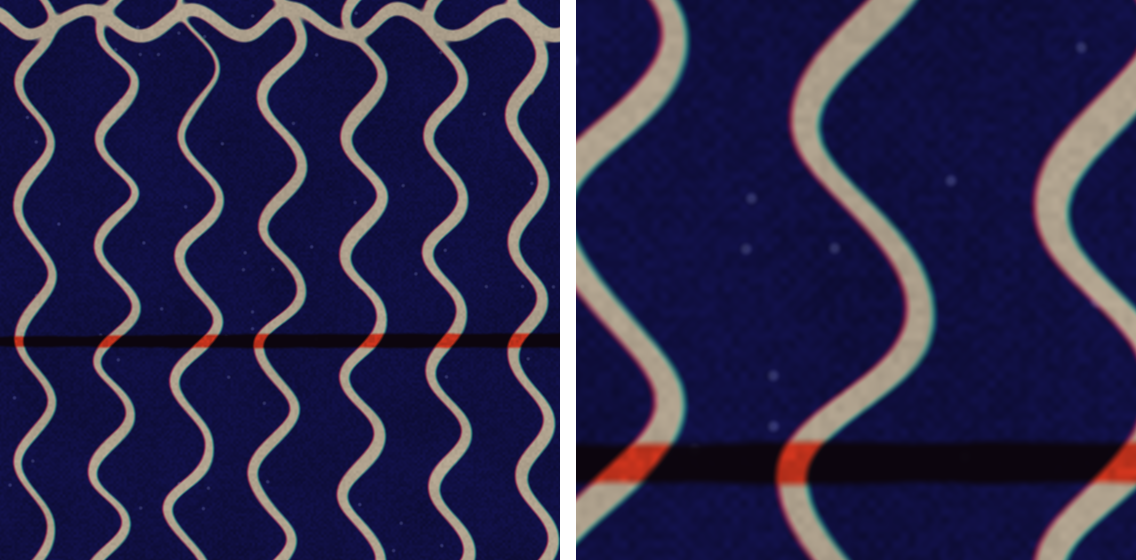
Left, the full canvas; right, a detail of the centre.
Write a Shadertoy shader that draws this pattern.

```glsl
#define STRANDS 7
#define SPACING 0.1465
#define FIRST_X 0.0615
#define SWAY 0.0295
#define HALF_WIDTH 0.0073
#define CHAIN_Y 0.960
#define CHAIN_PERIOD 0.186
#define BAND_Y 0.390
#define SOFTNESS 0.0030
#define GROUND vec3(0.060, 0.058, 0.250)
#define CREAM vec3(0.680, 0.628, 0.550)
#define RED vec3(0.760, 0.170, 0.085)

const float TAU = 6.2831853;

// Height of one right-hand crest and the wave period of each strand
const vec2 WAVES[STRANDS] = vec2[](
    vec2(0.512, 0.228), vec2(0.456, 0.197), vec2(0.427, 0.224),
    vec2(0.488, 0.225), vec2(0.436, 0.216), vec2(0.440, 0.211),
    vec2(0.464, 0.216));

float hash(vec2 p) {
    vec3 q = fract(p.xyx * 0.1031);
    q += dot(q, q.yzx + 33.33);
    return fract((q.x + q.y) * q.z);
}

float noise(vec2 p) {
    vec2 cell = floor(p), f = fract(p);
    f = f * f * (3.0 - 2.0 * f);
    return mix(mix(hash(cell), hash(cell + vec2(1, 0)), f.x),
               mix(hash(cell + vec2(0, 1)), hash(cell + 1.0), f.x), f.y);
}

// Distance to one wavy strand, heavier where it sweeps down to the left
float strand(vec2 p, int index) {
    float i = float(index);
    float k = TAU / WAVES[index].y;
    float wobble = noise(vec2(p.y * 13.0, i * 7.0 + 3.0)) - 0.5;
    float phase = k * (p.y - WAVES[index].x) + 0.5 * wobble;
    float sway = SWAY + 0.005 * sin(i * 0.6);
    float lean = 0.022 * sin(i * 0.75) * (1.0 - smoothstep(0.05, 0.5, p.y));
    float x = FIRST_X + i * SPACING - lean + sway * cos(phase) + 0.006 * wobble;
    float slope = sway * k * sin(phase);
    float uneven = noise(vec2(p.y * 9.0, i * 5.0 + 41.0)) - 0.5;
    float halfWidth = (HALF_WIDTH + 0.0005 * i + 0.002 * uneven) * (1.0 - 0.2 * sin(phase));
    if (index == 2) halfWidth *= 1.0 - 0.5 * smoothstep(0.65, 0.85, p.y);
    return abs(p.x - x) / sqrt(1.0 + slope * slope) - halfWidth;
}

// Distance to the scalloped cord across the top
float chain(vec2 p) {
    float k = TAU / CHAIN_PERIOD;
    float wobble = noise(vec2(p.x * 14.0, 71.0)) - 0.5;
    float phase = k * (p.x - 0.154) + 0.6 * wobble;
    float y = CHAIN_Y + 0.023 * cos(phase) + 0.006 * wobble;
    float slope = 0.023 * k * sin(phase);
    float halfWidth = 0.0115 + 0.005 * (noise(vec2(p.x * 10.0, 19.0)) - 0.5);
    return abs(p.y - y) / sqrt(1.0 + slope * slope) - halfWidth;
}

float coverage(vec2 p, float blur) {
    float strands = 1.0;
    for (int i = 0; i < STRANDS; i++) strands = min(strands, strand(p, i));
    float cord = chain(p);
    // Rounded joins where strands meet the cord
    float h = max(0.012 - abs(strands - cord), 0.0);
    float d = min(strands, cord) - h * h / 0.048;
    return 1.0 - smoothstep(-blur, blur, d);
}

void mainImage(out vec4 fragColor, in vec2 fragCoord) {
    vec2 p = fragCoord / iResolution.xy;
    float pixel = 1.0 / iResolution.y;
    float blur = max(SOFTNESS, pixel);

    // Mottled cloth with a fine weave
    float cloud = noise(p * 12.0) - 0.5;
    float grain = noise(p * 210.0) - 0.5;
    float weave = sin(p.x * 620.0) * sin(p.y * 620.0);
    vec3 color = GROUND * (1.0 + 0.16 * cloud + 0.28 * grain + 0.04 * weave);

    // Sparse pale lint
    vec2 grid = p * 26.0, cell = floor(grid);
    vec2 center = 0.25 + 0.5 * vec2(hash(cell + 5.0), hash(cell + 17.0));
    float lint = 1.0 - smoothstep(0.02, 0.13, length(fract(grid) - center));
    color += vec3(0.13, 0.14, 0.16) * lint * step(0.91, hash(cell + 29.0));
    float fleck = length((p - vec2(0.949, 0.839)) * vec2(1.2, 0.8));
    color = mix(color, vec3(0.48, 0.36, 0.28), 1.0 - smoothstep(0.003, 0.009, fleck));

    // Cream lines with a faint cool fringe on the right
    float body = coverage(p, blur);
    float fringe = coverage(p - vec2(0.0018, 0.0), blur);
    vec3 cream = CREAM * (1.0 + 0.08 * grain + 0.08 * cloud);
    color = mix(color, cream, vec3(body, fringe, fringe));

    // Dark band, turning red where it crosses the lines
    float bandNoise = noise(vec2(p.x * 45.0, 8.0)) - 0.5;
    float fromBand = abs(p.y - BAND_Y - 0.002 * p.x);
    float bandHalf = mix(0.009, 0.0125, smoothstep(0.0, 0.5, p.x)) + 0.002 * bandNoise;
    float edge = max(0.0035, pixel);
    float band = 1.0 - smoothstep(bandHalf - edge, bandHalf + edge, fromBand);
    vec3 bandColor = mix(vec3(0.045, 0.018, 0.045), RED * (1.0 + 0.2 * grain), body);
    color = mix(color, bandColor, 0.95 * band);

    fragColor = vec4(clamp(color, 0.0, 1.0), 1.0);
}
```
